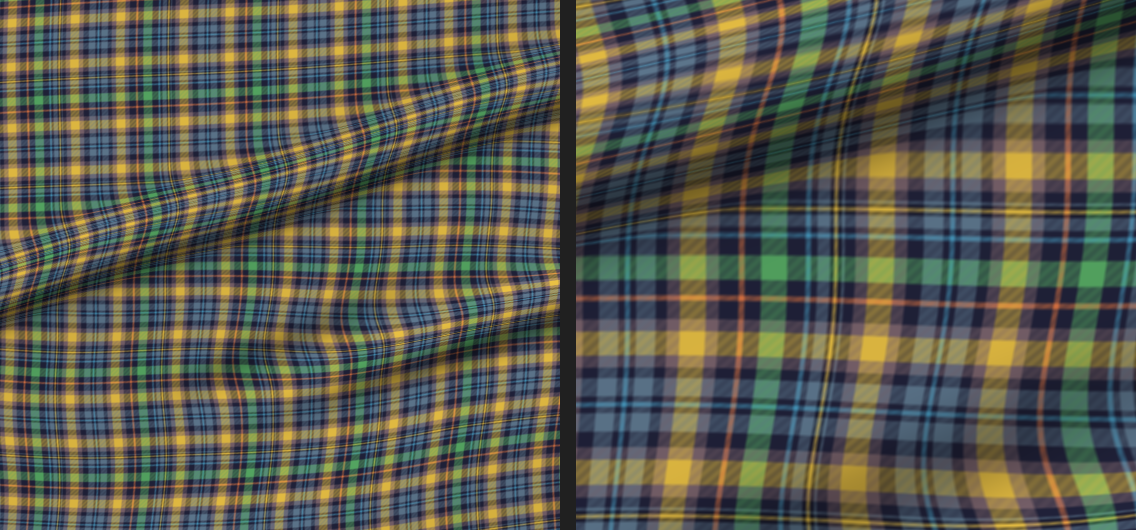
Left: the whole. Right: its middle third, enlarged.
A WebGL 1 fragment shader for this pattern:

```glsl
precision highp float;

uniform vec2 u_resolution;

// Soft stripe of half width h, centred at c in a sett of length 1
float stripe(float t, float c, float h, float soft) {
    float d = abs(fract(t - c + 0.5) - 0.5);
    return smoothstep(-soft, soft, h - d);
}

// Thread colour along one repeat of the sett
vec3 sett(float t, float soft) {
    vec3 navy = vec3(0.12, 0.125, 0.215);
    vec3 slate = vec3(0.35, 0.445, 0.53);
    vec3 mauve = vec3(0.45, 0.365, 0.40);
    vec3 yellow = vec3(0.86, 0.71, 0.25);
    vec3 cyan = vec3(0.26, 0.56, 0.70);

    // Broad bands
    vec3 col = mix(navy, slate, stripe(t, 0.175, 0.042, soft));
    col = mix(col, slate, stripe(t, 0.49, 0.030, soft));
    col = mix(col, slate, stripe(t, 0.605, 0.030, soft));
    col = mix(col, mauve, stripe(t, 0.33, 0.080, soft));
    col = mix(col, mauve, stripe(t, 0.75, 0.080, soft));
    col = mix(col, yellow, stripe(t, 0.33, 0.040, soft));
    col = mix(col, yellow, stripe(t, 0.75, 0.040, soft));
    col = mix(col, vec3(0.32, 0.63, 0.37), stripe(t, 0.0, 0.040, soft));

    // Fine lines
    col = mix(col, cyan, stripe(t, 0.105, 0.008, soft));
    col = mix(col, navy * 0.6, stripe(t, 0.19, 0.018, soft));
    col = mix(col, yellow, stripe(t, 0.19, 0.006, soft));
    col = mix(col, cyan, stripe(t, 0.548, 0.008, soft));
    return mix(col, vec3(0.82, 0.43, 0.25), stripe(t, 0.90, 0.009, soft));
}

float bump(float d, float width) {
    return exp(-d * d / (width * width));
}

// Light over a fold: bright ridge above a dark crease at d = 0
float foldLight(float d) {
    float crease = bump(d, d < 0.0 ? 0.024 : 0.030);
    return 0.07 * bump(d + 0.075, 0.025) - 0.46 * crease;
}

void main() {
    // x spans 0 to 1, y runs downwards from the top edge
    vec2 p = vec2(gl_FragCoord.x, u_resolution.y - gl_FragCoord.y) / u_resolution.x;

    // Signed distances below the three creases
    float d1 = p.y - 0.566 + 0.37 * p.x + 0.006 * sin(9.0 * p.x);
    float d2 = p.y - 0.912 + 0.345 * p.x;
    float d3 = p.y - 0.820 + 0.417 * p.x;
    float reach2 = smoothstep(0.35, 0.85, p.x);
    float reach3 = smoothstep(0.26, 0.42, p.x) * (1.0 - smoothstep(0.55, 0.80, p.x));

    // Cloth coordinates, one unit per repeat
    vec2 cloth;
    cloth.x = (p.x * (1.0 + 0.035 * p.y) + 0.006 * p.y - 0.072) / 0.195;
    cloth.y = (p.y + 0.05 * p.x + 0.01 * p.x * p.x - 0.185) / 0.189;

    // Folds gather the cloth and bend it sideways
    float gather = 0.50 * smoothstep(-0.13, -0.04, d1) + 0.50 * smoothstep(-0.05, 0.03, d1);
    cloth.y += (1.5 - 0.37 * p.x) * gather;
    cloth.y += 0.4 * p.x * reach2 * smoothstep(-0.11, 0.02, d2);
    cloth.x -= 0.10 * bump(d1 + 0.07, 0.05) + 0.08 * reach2 * bump(d2 + 0.06, 0.045);
    cloth.x += 0.05 * reach3 * bump(d3, 0.06);

    // Slack ripples
    float slack = smoothstep(0.0, 0.15, d1);
    cloth += 0.022 * slack * vec2(sin(19.0 * p.y + 5.0 * p.x), sin(11.0 * p.x - 4.0 * p.y));
    cloth += 0.012 * sin(vec2(13.0 * p.y + 3.0 * p.x, 8.0 * p.x + 6.0 * p.y));

    // Warp and weft mixed by a twill; gathered weft blurs together
    float soft = 0.006 + 2.4 / u_resolution.x;
    float twill = sin(6.2832 * 24.0 * (cloth.x + cloth.y));
    vec3 warp = sett(cloth.x, soft);
    vec3 weft = sett(-cloth.y, soft + 0.013 * bump(d1 + 0.05, 0.07));
    vec3 col = mix(warp, weft, 0.5 + 0.05 * twill);

    // Fold shading and gentle undulation
    float light = 0.99 + foldLight(d1) + reach2 * foldLight(d2);
    light -= reach3 * (0.24 * bump(d3, 0.032) - 0.04 * bump(d3 - 0.08, 0.04));
    light += 0.02 * sin(7.0 * p.y + 4.0 * p.x) + 0.012 * sin(17.0 * p.y + 9.0 * p.x + 1.0);
    gl_FragColor = vec4(clamp(col * max(light, 0.2), 0.0, 1.0), 1.0);
}
```
